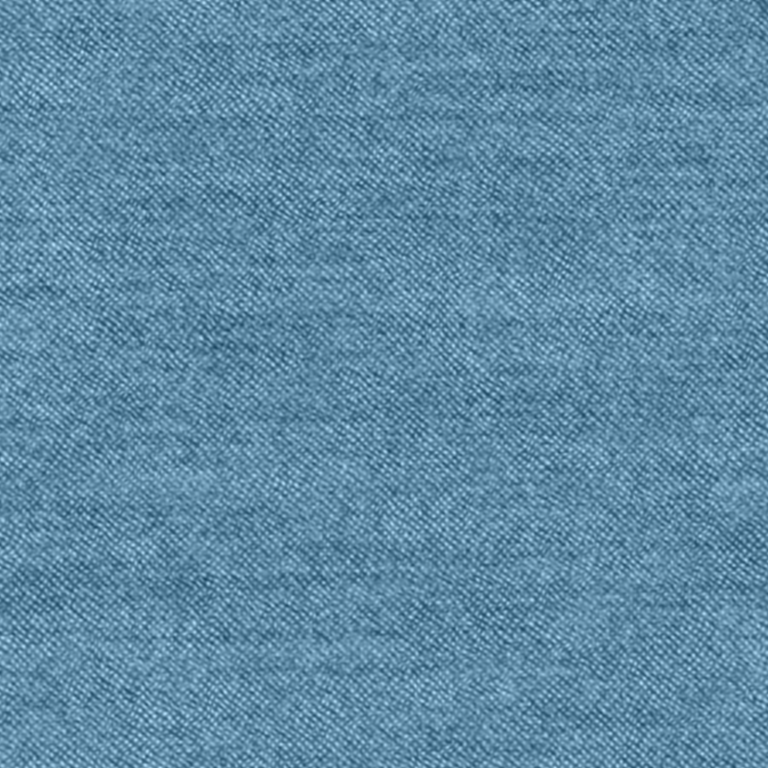
A WebGL 1 fragment shader for this texture:

```glsl
precision highp float;
// Washed blue denim: fine twill ribs falling to the right, broken into
// short stitches by a weaker crossing wave. Uneven rows and columns shift
// the threads; fibre grain, weft streaks and faded patches tint them.

uniform vec2 u_resolution;

const float TAU = 6.2831853;
const vec3 DENIM_BLUE = vec3(0.373, 0.542, 0.645);
const vec2 RIB_FREQUENCY = vec2(78.0, 92.0);
const vec2 STITCH_FREQUENCY = vec2(96.0, -72.0);

float hash(vec2 cell) {
  vec3 p = fract(cell.xyx * 0.1031);
  p += dot(p, p.yzx + 33.33);
  return fract((p.x + p.y) * p.z);
}

// Smooth value noise from -1 to 1.
float noise(vec2 p) {
  vec2 cell = floor(p);
  vec2 f = fract(p);
  vec2 blend = f * f * (3.0 - 2.0 * f);
  float low = mix(hash(cell), hash(cell + vec2(1.0, 0.0)), blend.x);
  float high = mix(hash(cell + vec2(0.0, 1.0)), hash(cell + 1.0), blend.x);
  return 2.0 * mix(low, high, blend.y) - 1.0;
}

float wave(vec2 p, vec2 frequency, float shift) {
  return cos(TAU * (dot(p, frequency) + shift));
}

// Offset of the threads: each row and column drifts on its own.
vec2 threadDrift(vec2 p) {
  float rowDrift = noise(p * vec2(8.0, 55.0) + 71.0);
  float columnDrift = noise(p * vec2(60.0, 9.0) + 5.0);
  float sway = noise(p * 8.0 + 11.0);
  return vec2(0.0035 * rowDrift, 0.0024 * columnDrift + 0.003 * sway);
}

// Ribs and stitches, with uneven strength; their product rounds the stitches.
float weave(vec2 p) {
  vec2 thread = p + threadDrift(p);
  float slip = 0.5 * noise(p * 13.0 + 37.0) + 0.3 * noise(p * 60.0 + 5.0);
  float strength = 1.0 + 0.35 * noise(p * vec2(22.0, 30.0) + 53.0);
  float rib = wave(thread, RIB_FREQUENCY, 0.0);
  float stitch = wave(thread, STITCH_FREQUENCY, slip);
  return strength * (0.082 * rib + 0.046 * stitch + 0.032 * rib * stitch);
}

// Fibre grain, stretched a little along the ribs.
float grain(vec2 p) {
  vec2 along = vec2(p.x - p.y, p.x + p.y);
  float fibres = noise(along * vec2(95.0, 150.0) + 300.0);
  float specks = noise(p * vec2(225.0, 265.0) + 19.0);
  return 0.056 * fibres + 0.094 * specks;
}

// Long horizontal weft streaks of two widths.
float streaks(vec2 p) {
  float fine = noise(p * vec2(4.5, 170.0) + 83.0);
  float broad = noise(p * vec2(3.0, 46.0) + 29.0);
  return 0.034 * fine + 0.024 * broad;
}

// Soft cloudy wear.
float fading(vec2 p) {
  return 0.012 * noise(p * vec2(5.0, 8.0) + 7.0)
       + 0.020 * noise(p * vec2(18.0, 30.0) + 61.0);
}

void main() {
  vec2 p = gl_FragCoord.xy / u_resolution.y;
  float shade = weave(p) + grain(p) + streaks(p) + fading(p);
  gl_FragColor = vec4(clamp(DENIM_BLUE + shade, 0.0, 1.0), 1.0);
}
```
